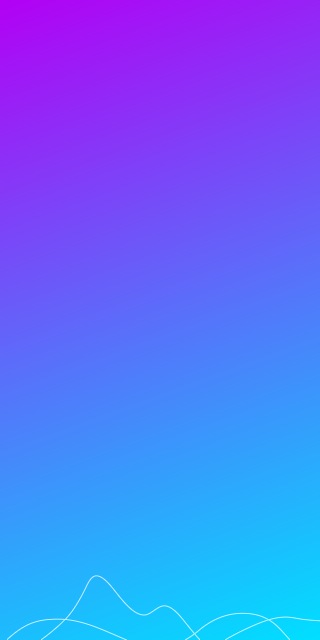
Reproduce this background procedurally as a Shadertoy shader.

```glsl
// Violet to cyan slanted gradient with thin white wave lines along the bottom.

#define UNITS 384.0                      // canvas width in drawing units
#define VIOLET vec3(0.70, 0.00, 0.96)
#define CYAN vec3(0.00, 0.875, 1.00)
#define GRADIENT_ANGLE 20.0              // degrees away from straight down
#define LINE_WIDTH 1.1
#define LINE_OPACITY 0.8
#define FAR 1e4

const int KNOTS = 5;

// Distance to a cubic Hermite arc; each knot holds x, height and slope.
float arcDistance(vec2 p, vec3 a, vec3 b) {
    if (p.x < a.x || p.x > b.x) return FAR;
    float span = b.x - a.x;
    float t = (p.x - a.x) / span;
    float rise = b.y - a.y;
    float c1 = a.z * span;
    float c2 = 3.0 * rise - (2.0 * a.z + b.z) * span;
    float c3 = (a.z + b.z) * span - 2.0 * rise;
    float height = a.y + t * (c1 + t * (c2 + t * c3));
    float slope = (c1 + t * (2.0 * c2 + 3.0 * t * c3)) / span;
    return abs(p.y - height) / sqrt(1.0 + slope * slope);
}

float waveDistance(vec2 p, vec3 knots[KNOTS]) {
    float d = FAR;
    for (int i = 0; i < KNOTS - 1; i++) {
        d = min(d, arcDistance(p, knots[i], knots[i + 1]));
    }
    return d;
}

// Share of a pixel covered by a line, also when thinner than the pixel.
float lineCoverage(float d, float pixel) {
    float halfWidth = 0.5 * LINE_WIDTH;
    float outer = clamp(0.5 + (halfWidth - d) / pixel, 0.0, 1.0);
    float inner = clamp(0.5 - (halfWidth + d) / pixel, 0.0, 1.0);
    return outer - inner;
}

vec3 background(vec2 p, vec2 size) {
    float angle = radians(GRADIENT_ANGLE);
    vec2 direction = vec2(sin(angle), cos(angle));
    vec2 fromTopLeft = vec2(p.x, size.y - p.y);
    return mix(VIOLET, CYAN, dot(fromTopLeft, direction) / dot(size, direction));
}

void mainImage(out vec4 fragColor, in vec2 fragCoord) {
    float pixel = UNITS / iResolution.x;
    vec2 p = fragCoord * pixel;
    vec2 size = iResolution.xy * pixel;

    // Wave shapes, left to right
    vec3 lowHill[KNOTS] = vec3[KNOTS](
        vec3(8, 0, 0.95), vec3(30, 16.5, 0.55), vec3(70, 25, 0),
        vec3(115, 15.5, -0.38), vec3(152, 0, -0.42));
    vec3 peak[KNOTS] = vec3[KNOTS](
        vec3(49, 0, 0.72), vec3(78, 24.5, 1), vec3(104, 65, 2.1),
        vec3(115.5, 77, 0), vec3(145, 50, -1.2));
    vec3 shoulder[KNOTS] = vec3[KNOTS](
        vec3(145, 50, -1.2), vec3(173, 30, 0), vec3(197, 41, 0),
        vec3(220, 24, -1.25), vec3(240, 0, -1.1));
    vec3 dome[KNOTS] = vec3[KNOTS](
        vec3(222, 0, 0.55), vec3(238, 11, 0.85), vec3(291, 32, 0),
        vec3(328, 20.5, -0.75), vec3(348, 0, -1.1));
    vec3 swell[KNOTS] = vec3[KNOTS](
        vec3(270, 0, 0.6), vec3(300, 15.5, 0.45), vec3(343, 27.5, 0),
        vec3(362, 25, -0.15), vec3(384, 23, -0.08));

    float d = waveDistance(p, lowHill);
    d = min(d, waveDistance(p, peak));
    d = min(d, waveDistance(p, shoulder));
    d = min(d, waveDistance(p, dome));
    d = min(d, waveDistance(p, swell));

    vec3 color = background(p, size);
    color = mix(color, vec3(1.0), LINE_OPACITY * lineCoverage(d, pixel));
    fragColor = vec4(color, 1.0);
}
```
